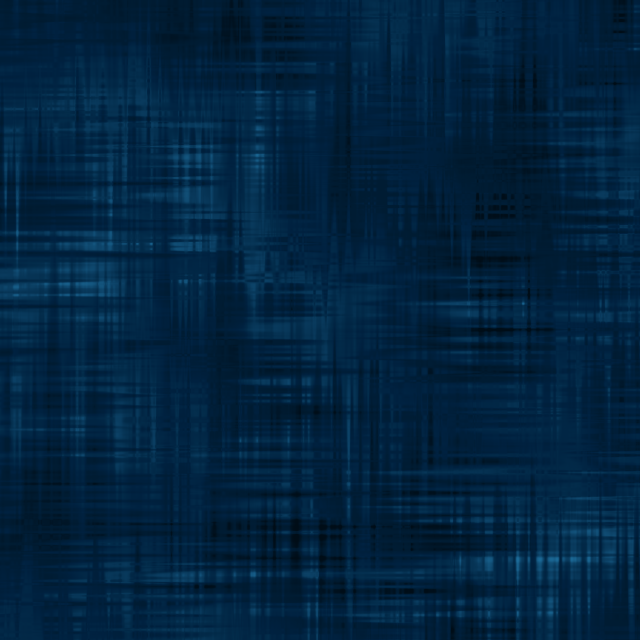
Give the GLSL for this texture, as a Shadertoy shader.

```glsl
#define THREAD_FREQ 62.0     // coarsest threads across the canvas
#define THREAD_RUN 2.6       // variations along one thread
#define THREAD_GAIN 1.3      // contrast of single threads
#define BAND_FREQ 22.0       // wide faded bands
#define BAND_GAIN 0.95
#define PATCH_FREQ 6.5       // worn and dark patches
#define PATCH_GAIN 2.3
#define FRAY 0.12            // how far threads pull the patch edges
#define TONE_SHIFT -0.28

// Integer hash to [0, 1)
float hash(vec2 cell) {
    uvec2 q = uvec2(ivec2(cell)) * uvec2(1597334673u, 3812015801u);
    uint n = (q.x ^ q.y) * 1597334673u;
    n = (n ^ (n >> 15)) * 2246822519u;
    n ^= n >> 13;
    return float(n >> 8) / 16777216.0;
}

// Value noise centred on zero
float noise(vec2 p) {
    vec2 cell = floor(p);
    vec2 f = fract(p);
    f = f * f * (3.0 - 2.0 * f);
    float low = mix(hash(cell), hash(cell + vec2(1, 0)), f.x);
    float high = mix(hash(cell + vec2(0, 1)), hash(cell + vec2(1, 1)), f.x);
    return mix(low, high, f.y) - 0.5;
}

// Stretched octaves: x runs across the threads, y along them
float threads(vec2 p, float seed) {
    float sum = 0.0, amplitude = 0.9;
    vec2 freq = vec2(THREAD_FREQ, THREAD_RUN);
    for (int i = 0; i < 3; i++) {
        sum += amplitude * noise(p * freq + seed);
        freq *= vec2(1.9, 1.5);
        amplitude *= 1.1;
        seed += 57.3;
    }
    return sum;
}

float patches(vec2 p) {
    return noise(p * PATCH_FREQ + 31.7) + 0.7 * noise(p * PATCH_FREQ * 2.1 + 83.2);
}

// Blue ramp, tone measured in standard deviations
vec3 dye(float tone) {
    vec3 color = mix(vec3(0.0, 0.05, 0.09), vec3(0.0, 0.11, 0.20), smoothstep(-3.2, -1.1, tone));
    color = mix(color, vec3(0.0, 0.13, 0.25), clamp(tone + 1.1, 0.0, 1.0));
    color = mix(color, vec3(0.01, 0.17, 0.29), clamp(tone + 0.1, 0.0, 1.0));
    color = mix(color, vec3(0.04, 0.24, 0.38), clamp((tone - 0.9) / 1.1, 0.0, 1.0));
    return mix(color, vec3(0.11, 0.42, 0.60), clamp((tone - 2.0) / 1.8, 0.0, 1.0));
}

void mainImage(out vec4 fragColor, in vec2 fragCoord) {
    vec2 p = fragCoord / iResolution.y;

    // Vertical warp and horizontal weft
    float warp = threads(p, 11.4);
    float weft = threads(p.yx, 211.8);
    float bands = noise(p * vec2(BAND_FREQ, 1.3) + 5.1)
                + noise(p.yx * vec2(BAND_FREQ, 1.3) + 141.6);

    // Patches frayed along both thread directions
    float worn = patches(p + FRAY * vec2(weft, warp));
    float activity = 0.85 + 1.5 * noise(p * 4.5 + 307.5);

    float tone = TONE_SHIFT + PATCH_GAIN * worn + BAND_GAIN * bands
               + THREAD_GAIN * activity * (warp + weft);
    fragColor = vec4(dye(tone), 1.0);
}
```
